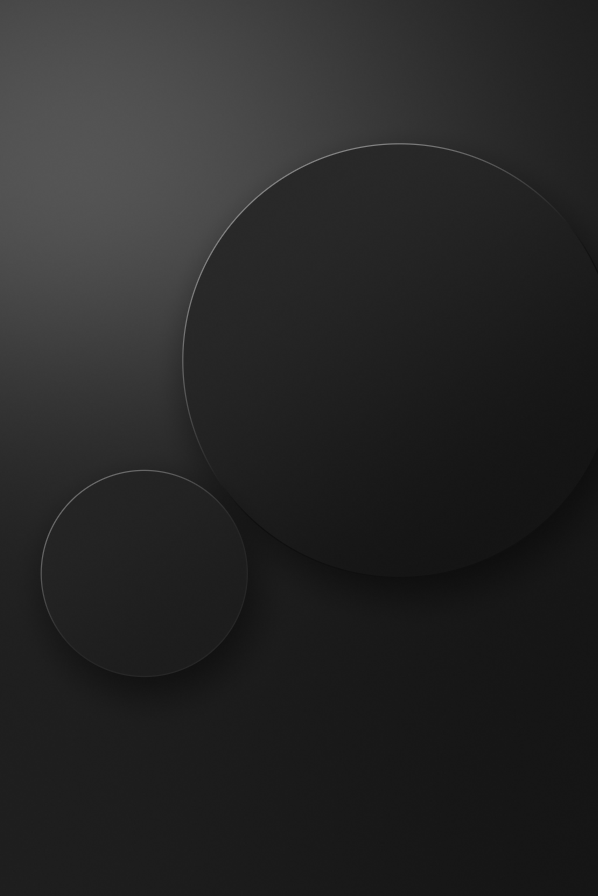
Give the GLSL for this background, as a Shadertoy shader.

```glsl
// Two dark matte discs with thin lit rims over a charcoal backdrop with a soft glow.

// Lengths are fractions of the canvas height, origin at the lower left.
const vec2  BIG_CENTER     = vec2(0.4460, 0.5975);
const float BIG_RADIUS     = 0.2420;
const vec2  SMALL_CENTER   = vec2(0.1610, 0.3600);
const float SMALL_RADIUS   = 0.1150;

const vec2  GLOW_CENTER    = vec2(0.09, 0.815);
const float GLOW_WIDTH     = 0.46;
const float GLOW_RISE      = 0.38;
const float GLOW_FALL      = 0.28;
const float GLOW_LEVEL     = 0.215;
const float BASE_LIGHT     = 0.118;
const float BASE_DARK      = 0.084;

const vec2  LIGHT_DIR      = vec2(-0.60, 0.80);
const vec2  SHADOW_OFFSET  = vec2(0.008, -0.018);
const float SHADOW_BLUR    = 0.042;
const float SHADOW_DEPTH   = 0.48;
const float RIM_WIDTH      = 0.0014;
const float GRAIN_CELLS    = 768.0;
const float GRAIN_LEVEL    = 0.005;

float hash(vec2 cell) {
    vec3 q = fract(vec3(cell.xyx) * 0.1031);
    q += dot(q, q.yzx + 33.33);
    return fract((q.x + q.y) * q.z);
}

// Broad glow with a longer reach upward and sideways than downward.
float backdrop(vec2 p, float aspect) {
    vec2 d = p - GLOW_CENTER;
    d /= vec2(GLOW_WIDTH, d.y > 0.0 ? GLOW_RISE : GLOW_FALL);
    float base = mix(BASE_LIGHT, BASE_DARK, smoothstep(0.0, aspect, p.x));
    return base + GLOW_LEVEL * exp(-dot(d, d));
}

// Lays a shadow, a shaded face and a rim over the given tone.
float addDisc(float tone, vec2 p, vec2 center, float radius,
              float faceLight, float faceDark, float rimLight, float rimBase) {
    float pixel = 1.0 / iResolution.y;
    vec2 d = p - center;
    float dist = length(d) - radius;
    vec2 normal = d / max(length(d), 0.0001);

    // Soft shadow falling down and to the right
    float shadowDist = length(d - SHADOW_OFFSET) - radius;
    float shadow = 1.0 - smoothstep(-SHADOW_BLUR, SHADOW_BLUR, shadowDist);
    tone *= 1.0 - SHADOW_DEPTH * shadow;

    // Face shaded along the light direction
    float facing = dot(d, LIGHT_DIR) / radius;
    float face = mix(faceDark, faceLight, smoothstep(-1.0, 1.0, facing));
    tone = mix(tone, face, smoothstep(0.5 * pixel, -0.5 * pixel, dist));

    // Rim bright toward the light, dim on the far side
    float lit = smoothstep(-0.25, 1.0, dot(normal, LIGHT_DIR));
    float rimTone = mix(rimBase, rimLight, lit);
    float halfRim = 0.5 * RIM_WIDTH;
    float rim = clamp((halfRim - abs(dist)) / pixel + 0.5, 0.0, 1.0);
    return mix(tone, rimTone, rim);
}

void mainImage(out vec4 fragColor, in vec2 fragCoord) {
    vec2 p = fragCoord / iResolution.y;
    float aspect = iResolution.x / iResolution.y;

    float tone = backdrop(p, aspect);
    tone = addDisc(tone, p, BIG_CENTER, BIG_RADIUS, 0.160, 0.080, 0.52, 0.060);
    tone = addDisc(tone, p, SMALL_CENTER, SMALL_RADIUS, 0.142, 0.112, 0.42, 0.150);

    // Fine grain
    tone += GRAIN_LEVEL * (hash(floor(p * GRAIN_CELLS)) - 0.5);
    fragColor = vec4(vec3(tone), 1.0);
}
```
